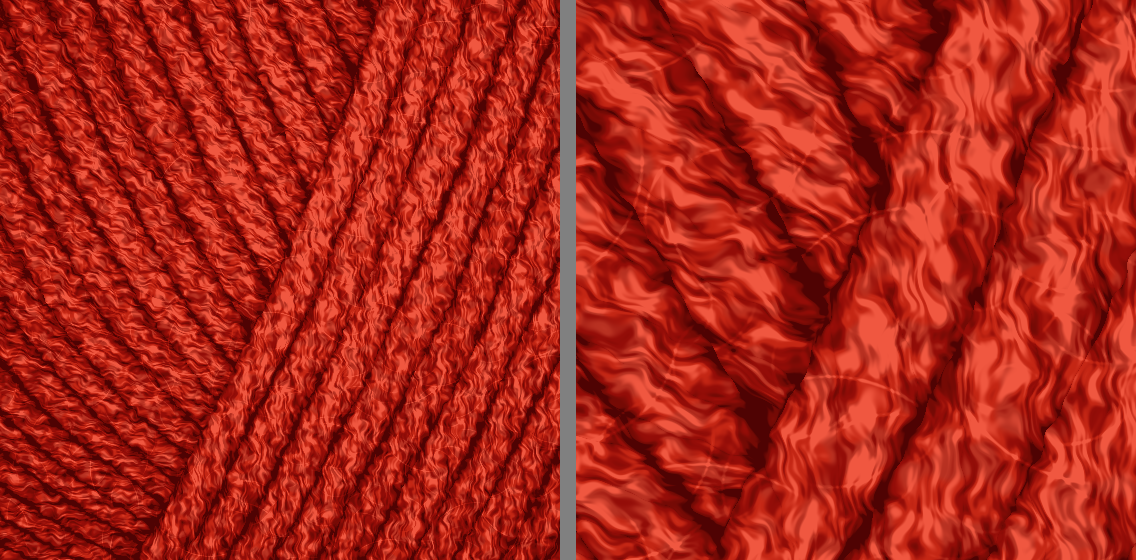
Left, the full canvas; right, a detail of the centre.
Give the GLSL for this texture, as a three.js fragment shader.

```glsl
// Close view of a ball of red wool: a fan of bent strands on the left runs under
// a bundle of leaning strands on the right. Each strand is a round profile with
// twisted plies, fine fibres of stretched gradient noise and loose curved hairs.

varying vec2 vUv;

const vec3 SHADOW  = vec3(0.31, 0.01, 0.01);
const vec3 MAROON  = vec3(0.46, 0.04, 0.02);
const vec3 CRIMSON = vec3(0.58, 0.05, 0.03);
const vec3 SCARLET = vec3(0.77, 0.15, 0.08);
const vec3 DUSTY   = vec3(0.72, 0.19, 0.13);
const vec3 CORAL   = vec3(0.94, 0.34, 0.25);

const float STRAND_WIDTH = 0.082;  // measured along the horizontal
const float PITCH_LEFT   = 0.052;  // ply spacing along a strand
const float PITCH_RIGHT  = 0.088;
const float PLY_LEAN     = 1.7;    // run of a ply per unit across
const float FIBRE_GAIN   = 1.0;
const float HAIR_GAIN    = 0.28;
const float HAIR_WIDTH   = 0.0017;
const float BASE_TONE    = -0.24;
const vec2  LIGHT_CENTRE = vec2(0.58, 0.62);

vec2 hash2(vec2 p) {
  vec3 q = fract(vec3(p.xyx) * vec3(0.1031, 0.1030, 0.0973));
  q += dot(q, q.yzx + 33.33);
  return fract((q.xx + q.yz) * q.zy);
}

float corner(vec2 cell, vec2 offset) {
  float a = 6.2832 * hash2(cell).x;
  return dot(vec2(cos(a), sin(a)), offset);
}

float gradientNoise(vec2 p) {
  vec2 i = floor(p), f = fract(p);
  vec2 u = f * f * f * (f * (f * 6.0 - 15.0) + 10.0);
  vec2 e = vec2(1.0, 0.0);
  return mix(mix(corner(i, f), corner(i + e, f - e), u.x),
             mix(corner(i + e.yx, f - e.yx), corner(i + 1.0, f - 1.0), u.x), u.y);
}

// Tone of one family of strands. offset: horizontal position across the family,
// run: length along it, slope: sideways step per unit of height, side: +1 or -1.
float yarn(vec2 p, float offset, float run, float slope, float side, float pitch) {
  float wander = 0.012 * gradientNoise(vec2(offset * 9.0, run * 5.0) + side * 37.0);
  float lane = (offset + wander) / STRAND_WIDTH;
  float id = floor(lane);
  float n = 2.0 * fract(lane) - 1.0;
  vec2 rnd = hash2(vec2(id + 50.0, 7.0 + side));

  // Orthogonal coordinates inside the strand
  float stretch = sqrt(1.0 + slope * slope);
  float delta = 0.5 * n * STRAND_WIDTH;
  float along = run + delta * slope / stretch + rnd.x * 3.0;
  float across = side * delta / stretch;

  // Round strand, twisted plies and the gaps between strands
  float body = sqrt(max(1.0 - n * n, 0.0));
  float twist = (along - PLY_LEAN * across) / pitch
              + 0.5 * gradientNoise(vec2(along * 11.0, id * 3.7 + side));
  float q = 2.0 * fract(twist) - 1.0;
  float ply = sqrt(max(1.0 - q * q, 0.0));
  float depth = 0.22 + 0.45 * gradientNoise(p * 7.0 + 11.0);
  float gap = smoothstep(0.72, 1.0, abs(n)) * max(depth, 0.0);

  // Fibres follow the plies, ruffled by a little warp
  vec2 fuzz = vec2(gradientNoise(p * 34.0), gradientNoise(p * 34.0 + 71.0)) * 0.014;
  vec2 fibre = vec2(along * 0.86 + across * 0.5, across * 0.86 - along * 0.5) + fuzz;
  float strands = 0.62 * gradientNoise(fibre * vec2(36.0, 125.0) + id * 5.0)
                + 0.46 * gradientNoise(fibre * vec2(85.0, 250.0) + id * 9.0)
                + 0.25 * gradientNoise(p * 55.0);

  return 0.55 * body + 0.38 * ply - gap - 0.07 * n
       + FIBRE_GAIN * strands + 0.1 * (rnd.y - 0.5);
}

// Loose hairs: one short arc per cell of a grid
float hairs(vec2 p, float cells) {
  vec2 g = p * cells;
  float sum = 0.0;
  for (int j = -1; j <= 1; j++) {
    for (int i = -1; i <= 1; i++) {
      vec2 cell = floor(g) + vec2(float(i), float(j));
      vec2 rnd = hash2(cell + cells);
      vec2 toMid = g - cell - hash2(cell + cells * 3.0);
      float angle = 6.2832 * rnd.x;
      float radius = 0.4 + 1.1 * rnd.y;
      vec2 centre = radius * vec2(cos(angle), sin(angle));
      float d = abs(length(toMid + centre) - radius) / cells;
      float fade = smoothstep(0.7, 0.3, length(toMid));
      sum += fade * (0.4 + 0.6 * rnd.y) * (1.0 - smoothstep(0.0, HAIR_WIDTH, d));
    }
  }
  return min(sum, 1.0);
}

vec3 woolColour(float t, float dusty) {
  vec3 c = mix(SHADOW, MAROON, smoothstep(0.03, 0.19, t));
  c = mix(c, CRIMSON, smoothstep(0.19, 0.42, t));
  c = mix(c, mix(SCARLET, DUSTY, dusty), smoothstep(0.42, 0.68, t));
  return mix(c, CORAL, smoothstep(0.68, 0.95, t));
}

void main() {
  vec2 p = vUv + 0.005 * vec2(gradientNoise(vUv * 60.0), gradientNoise(vUv * 60.0 + 19.0));
  float y = p.y, down = 1.0 - p.y;

  // Right bundle, bounded by its leaning left edge
  float edge = p.x - (0.24 + 0.56 * y - 0.12 * y * y);
  float right = yarn(p, edge, 1.1 * y, 0.56 - 0.24 * y, -1.0, PITCH_RIGHT);

  // Left fan, bending flatter on its way down into the shade of the bundle
  float down3 = down * down * down;
  float fan = p.x - 0.4 * down - 0.4 * down3 * down;
  float left = yarn(p, fan, 1.07 * down + 0.27 * down3 * down, 0.4 + 1.6 * down3, 1.0, PITCH_LEFT);
  left -= 0.38 * exp(min(edge, 0.0) / 0.022);

  float tone = BASE_TONE + mix(left, right, smoothstep(-0.003, 0.003, edge));
  vec2 fromLight = p - LIGHT_CENTRE;
  tone += 0.15 - 0.5 * dot(fromLight, fromLight);
  tone += HAIR_GAIN * (hairs(vUv, 13.0) + 0.7 * hairs(vUv + 0.37, 24.0));

  float dusty = smoothstep(-0.05, 0.2, gradientNoise(vUv * 42.0 + 5.0));
  gl_FragColor = vec4(woolColour(tone, dusty), 1.0);
}
```
